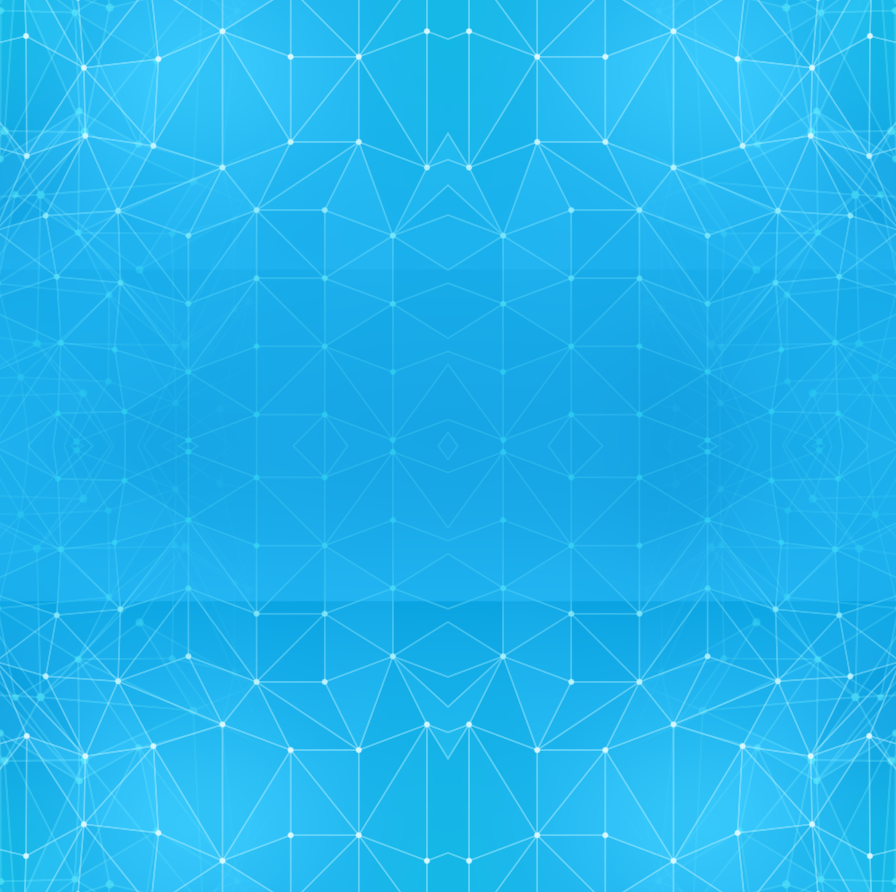
Give the GLSL for this background, as a WebGL 2 fragment shader.

```glsl
#version 300 es
precision highp float;
// Mirrored blue mesh of fine triangles and glowing nodes over soft bands of light.

#define LATTICE 0.0382      // node lattice step, in canvas heights
#define LINE_HALF 0.012     // half line width, in lattice steps
#define NODE_RADIUS 0.085   // node radius, in lattice steps
#define FACET_GAIN 0.055    // brightness spread between triangles
#define DEEP vec3(0.075, 0.615, 0.87)
#define MID vec3(0.11, 0.695, 0.935)
#define LIGHT vec3(0.22, 0.79, 0.985)
#define TEAL vec3(0.09, 0.735, 0.905)
#define GLINT vec3(0.20, 0.92, 0.98)

uniform vec2 u_resolution;
out vec4 outColor;

float hash(vec2 p) {
    vec3 h = fract(vec3(p.xyx) * 0.1031);
    h += dot(h, h.yzx + 33.33);
    return fract((h.x + h.y) * h.z);
}

// Soft elliptical spot, 1 at its centre.
float spot(vec2 p, vec2 centre, vec2 size) {
    vec2 d = (p - centre) / size;
    return exp(-dot(d, d));
}

// Staggered grid node; further layers and outer columns get more jitter.
vec2 node(vec2 id, float layer) {
    float zigzag = 0.5 + 0.5 * cos(id.x * 2.0944);
    float lift = id.y < 0.5 ? -zigzag : zigzag;
    vec2 pos = 2.0 * id + vec2(step(1.5, id.y), 1.0 + lift);
    float jitter = layer > 0.5 ? 1.3 : 0.7 * smoothstep(3.0, 5.0, id.x);
    vec2 seed = id + 20.0 + 37.0 * layer;
    return pos + jitter * (vec2(hash(seed), hash(seed + 71.0)) - 0.5);
}

vec2 toSegment(vec2 p, vec2 edge) {
    return p - edge * clamp(dot(p, edge) / dot(edge, edge), 0.0, 1.0);
}

float cross2(vec2 a, vec2 b) {
    return a.x * b.y - a.y * b.x;
}

// Signed distance to a triangle, negative inside.
float triangle(vec2 p, vec2 a, vec2 b, vec2 c) {
    vec2 ab = b - a, bc = c - b, ca = a - c;
    vec2 u = toSegment(p - a, ab), v = toSegment(p - b, bc), w = toSegment(p - c, ca);
    float nearest = sqrt(min(dot(u, u), min(dot(v, v), dot(w, w))));
    float turn = sign(cross2(ab, bc));
    float inside = min(turn * cross2(ab, p - a),
                   min(turn * cross2(bc, p - b), turn * cross2(ca, p - c)));
    return inside > 0.0 ? -nearest : nearest;
}

// Returns facet shade, line coverage and node coverage.
vec3 mesh(vec2 p, float layer, float pixel) {
    vec2 cell = floor((p - vec2(0.5, 1.5)) * 0.5);
    float shade = 0.0, lineDist = 9.0, nodeDist = 9.0;
    for (int j = -1; j <= 1; j++) {
        for (int i = -1; i <= 1; i++) {
            vec2 id = cell + vec2(i, j);
            vec2 a = node(id, layer), b = node(id + vec2(1, 0), layer);
            vec2 c = node(id + vec2(0, 1), layer), d = node(id + 1.0, layer);
            bool falling = mod(id.x + 0.5 * id.y, 2.0) >= 1.0;
            float upper = triangle(p, a, b, falling ? d : c);
            float lower = triangle(p, falling ? a : b, d, c);
            vec2 cover = 1.0 - smoothstep(-pixel, pixel, vec2(upper, lower));
            vec2 tone = vec2(hash(id + 53.0 + layer), hash(id + 91.0 + layer)) - 0.5;
            shade += dot(cover, tone);
            lineDist = min(lineDist, min(abs(upper), abs(lower)));
            nodeDist = min(nodeDist, min(min(length(p - a), length(p - b)),
                                         min(length(p - c), length(p - d))));
        }
    }
    float line = 1.0 - smoothstep(LINE_HALF, LINE_HALF + pixel, lineDist);
    float dots = 1.0 - smoothstep(NODE_RADIUS - pixel, NODE_RADIUS + pixel, nodeDist);
    return vec3(shade, line, dots);
}

vec3 background(vec2 p, vec2 q) {
    vec3 col = mix(MID, DEEP, 0.55 * spot(p, vec2(0.0), vec2(0.40, 0.20)));
    col = mix(col, DEEP, 0.55 * spot(p, vec2(0.25, 0.0), vec2(0.09, 0.16)));
    col = mix(col, DEEP, 0.30 * spot(p, vec2(-0.33, 0.0), vec2(0.10, 0.08)));
    col = mix(col, DEEP, 0.60 * spot(q, vec2(0.52, 0.31), vec2(0.10, 0.12)));
    // Teal falls at the top and bottom middle and in the corners.
    col = mix(col, TEAL, 0.85 * spot(q, vec2(0.0, 0.50), vec2(0.11, 0.20)));
    col = mix(col, TEAL, 0.90 * spot(q, vec2(0.52, 0.48), vec2(0.10, 0.12)));
    col = mix(col, LIGHT, 0.85 * spot(q, vec2(0.27, 0.42), vec2(0.15, 0.13)));
    // Horizontal seams: a faint one above, a firmer one below.
    float pixel = 1.0 / u_resolution.y;
    float above = smoothstep(-pixel, pixel, p.y - 0.198);
    float below = smoothstep(-pixel, pixel, -0.174 - p.y);
    col += 0.018 * above * exp(-(p.y - 0.198) * 14.0);
    col -= vec3(0.045, 0.025, 0.025) * below * exp((p.y + 0.174) * 12.0);
    return col + 0.025 * (1.0 - below) * spot(p, vec2(0.0, -0.174), vec2(0.6, 0.09));
}

void main() {
    vec2 p = (gl_FragCoord.xy - 0.5 * u_resolution) / u_resolution.y;
    vec2 q = abs(p);
    vec3 col = background(p, q);
    vec2 grid = vec2(q.x - 0.0236, 0.465 - q.y) / LATTICE;
    float pixel = 1.0 / (u_resolution.y * LATTICE);
    float outer = smoothstep(0.06, 0.40, q.y + 0.06 * step(p.y, -0.174));
    float side = smoothstep(0.17, 0.42, q.x);

    // Faint side meshes first, then the main mesh on top.
    for (int k = 2; k >= 0; k--) {
        float layer = float(k);
        float scale = 1.0 - 0.14 * layer;
        vec3 m = mesh(grid * scale + 0.63 * layer, layer, pixel * scale);
        float fade = k == 0 ? 1.0 : 0.6 * side;
        vec3 ink = mix(GLINT, vec3(0.88, 0.98, 1.0), k == 0 ? outer : 0.25 * outer);
        col += FACET_GAIN * m.x * fade * mix(0.35, 1.0, outer) * vec3(1.0, 0.7, 0.6);
        col = mix(col, mix(ink, vec3(0.65, 0.94, 1.0), 0.5), m.y * fade * mix(0.16, 0.40, outer));
        col = mix(col, ink, m.z * fade * mix(0.40, 0.92, outer));
    }
    outColor = vec4(clamp(col, 0.0, 1.0), 1.0);
}
```
